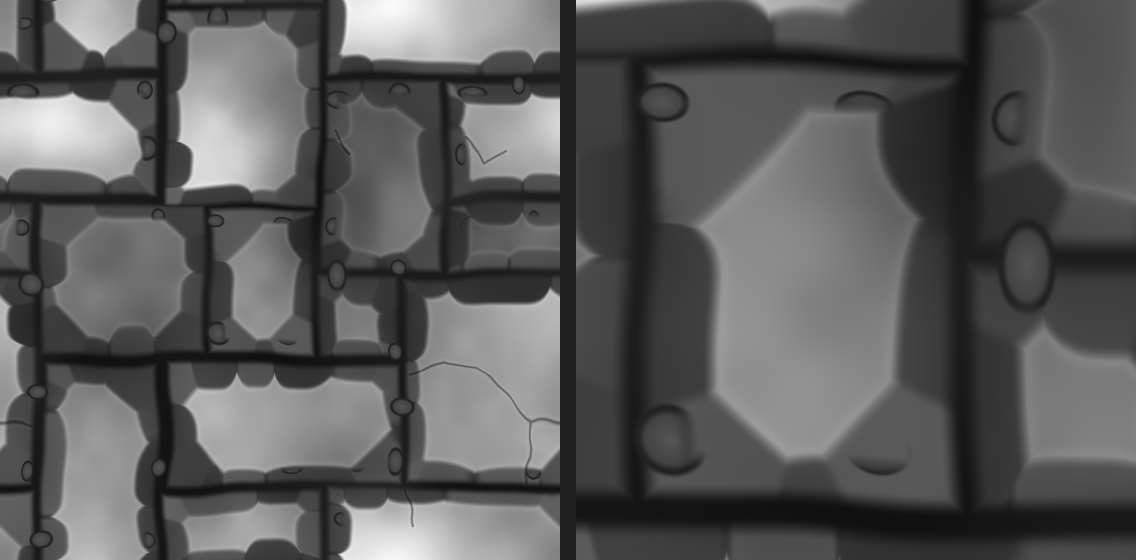
Left: the whole. Right: its middle third, enlarged.
A three.js fragment shader for this texture map:

```glsl
// Tiling grey height map of a wall of twelve interlocked, chipped stone blocks.
varying vec2 vUv;

const int STONES = 12;
const float JOINT_LEVEL = 0.09;   // darkest mortar
const float JOINT_HALF = 0.014;   // half width of a joint
const float RIM = 0.035;          // typical width of the chipped border
const float CHIP_LENGTH = 0.12;   // typical length of one chip
const float WARP = 0.007;         // waviness of all outlines
const float MOTTLE = 0.30;        // tonal variation on the faces
const float EDGE_LIGHT = 0.07;    // bright line around a face
const float PEBBLE_GRID = 9.0;    // cells for loose fragments
const float CRACK_WIDTH = 0.0035;

float hash(vec2 p) {
  vec3 q = fract(vec3(p.xyx) * 0.1031);
  q += dot(q, q.yzx + 33.33);
  return fract((q.x + q.y) * q.z);
}

// Value noise with n whole cells across the tile.
float wrapNoise(vec2 uv, float n, float seed) {
  vec2 p = uv * n, i = floor(p), f = fract(p);
  f = f * f * f * (f * (f * 6.0 - 15.0) + 10.0);
  vec2 a = mod(i, n) + seed, b = mod(i + 1.0, n) + seed;
  return mix(mix(hash(a), hash(vec2(b.x, a.y)), f.x),
             mix(hash(vec2(a.x, b.y)), hash(b), f.x), f.y);
}

float cloud(vec2 uv) {
  return 0.55 * wrapNoise(uv, 5.0, 3.0) + 0.3 * wrapNoise(uv, 11.0, 41.0)
       + 0.15 * wrapNoise(uv, 23.0, 87.0);
}

// box: left, bottom, right, top.  tone: base level, glow, glow centre.
void getStone(int i, out vec4 box, out vec4 tone) {
  if (i == 0)       { box = vec4(0.072, -0.133, 0.285, 0.355); tone = vec4(0.51, 0.25, -0.3, -0.8); }
  else if (i == 1)  { box = vec4(0.577, -0.135, 1.070, 0.130); tone = vec4(0.53, 0.42, -0.65, -0.1); }
  else if (i == 2)  { box = vec4(0.797, 0.646, 1.283, 0.859);  tone = vec4(0.54, 0.33, 0.2, 0.3); }
  else if (i == 3)  { box = vec4(0.289, 0.629, 0.573, 0.987);  tone = vec4(0.45, 0.42, -0.42, -0.46); }
  else if (i == 4)  { box = vec4(0.573, 0.512, 0.795, 0.863);  tone = vec4(0.37, 0.12, 0.5, -0.6); }
  else if (i == 5)  { box = vec4(0.797, 0.508, 1.060, 0.640);  tone = vec4(0.30, 0.08, 0.2, 0.0); }
  else if (i == 6)  { box = vec4(0.065, 0.362, 0.371, 0.640);  tone = vec4(0.39, 0.13, -0.5, -0.4); }
  else if (i == 7)  { box = vec4(0.371, 0.362, 0.569, 0.632);  tone = vec4(0.42, 0.13, -0.2, -0.6); }
  else if (i == 8)  { box = vec4(0.569, 0.362, 0.719, 0.512);  tone = vec4(0.43, 0.08, 0.2, 0.0); }
  else if (i == 9)  { box = vec4(0.719, 0.132, 1.065, 0.508);  tone = vec4(0.55, 0.24, 0.5, 0.63); }
  else if (i == 10) { box = vec4(0.297, 0.128, 0.717, 0.355);  tone = vec4(0.57, 0.08, -0.3, 0.0); }
  else              { box = vec4(0.289, -0.013, 0.575, 0.124); tone = vec4(0.45, 0.15, 0.1, -0.2); }
}

// Cut one facet: keep the nearest cut and blend its level in softly.
void cut(float dist, float level, inout float face, inout float rim) {
  rim = mix(rim, level, smoothstep(-0.004, 0.004, face - dist));
  face = min(face, dist);
}

// Row of bowed chips along one side of a block.
void chipSide(float along, float halfLength, float depth, float seed,
              inout float face, inout float rim) {
  float count = max(1.0, floor(2.0 * halfLength / CHIP_LENGTH + 0.5));
  float u = (along / halfLength * 0.5 + 0.5) * count + 0.3 * sin(along * 17.0 + seed);
  vec2 id = vec2(floor(u) + 7.0, seed);
  float a = fract(u) * 2.0 - 1.0, bow = 1.0 - a * a * a * a;
  float width = RIM * (0.62 + mix(0.05, 0.85, hash(id)) * bow);
  float level = mix(0.17, mix(0.17, 0.31, hash(id + 31.0)), smoothstep(0.0, 0.5, bow));
  level += 0.03 * smoothstep(0.0, 1.0, depth / width);
  cut(depth - width, level, face, rim);
}

float segment(vec2 p, vec2 a, vec2 b) {
  vec2 d = fract(p - a + 0.5) - 0.5, e = b - a;
  return length(d - e * clamp(dot(d, e) / dot(e, e), 0.0, 1.0));
}

float crackDistance(vec2 p) {
  vec2 hub = vec2(0.95, 0.245), knee = vec2(0.859, 0.349), bend = vec2(0.8, 0.358);
  float d = min(segment(p, hub, knee), segment(p, knee, bend));
  d = min(d, segment(p, bend, vec2(0.735, 0.335)));
  d = min(d, segment(p, hub, vec2(1.06, 0.238)));
  d = min(d, segment(p, hub, vec2(0.945, 0.14)));
  d = min(d, segment(p, vec2(0.83, 0.75), vec2(0.86, 0.7)));
  d = min(d, segment(p, vec2(0.86, 0.7), vec2(0.9, 0.725)));
  d = min(d, segment(p, vec2(0.72, 0.13), vec2(0.74, 0.06)));
  return min(d, segment(p, vec2(0.6, 0.77), vec2(0.625, 0.73)));
}

void main() {
  vec2 p = vUv + WARP * (2.0 * vec2(wrapNoise(vUv, 9.0, 11.0), wrapNoise(vUv, 9.0, 59.0)) - 1.0);

  // Find the block that holds this point.
  float inset = -1.0, id = 0.0;
  vec2 v = vec2(0.0), size = vec2(0.1);
  vec4 tone = vec4(0.0);
  for (int i = 0; i < STONES; i++) {
    vec4 box, t;
    getStone(i, box, t);
    vec2 h = 0.5 * (box.zw - box.xy);
    vec2 q = fract(p - 0.5 * (box.xy + box.zw) + 0.5) - 0.5;
    vec2 s = h - abs(q);
    float d = min(s.x, s.y);
    if (d > inset) { inset = d; id = float(i); v = q; size = h; tone = t; }
  }

  // Chipped sides and corners.
  float face = 1.0, rim = 0.2, seed = id * 4.0 + 5.0;
  chipSide(v.x, size.x, size.y - v.y, seed, face, rim);
  chipSide(v.x, size.x, size.y + v.y, seed + 1.0, face, rim);
  chipSide(v.y, size.y, size.x - v.x, seed + 2.0, face, rim);
  chipSide(v.y, size.y, size.x + v.x, seed + 3.0, face, rim);
  vec2 corner = size - abs(v), key = step(0.0, v) * 3.0 + seed;
  float reach = mix(0.04, 0.095, hash(key)) * min(1.0, min(size.x, size.y) / 0.1);
  cut(dot(corner, vec2(0.707)) - reach, mix(0.2, 0.38, hash(key + 17.0)), face, rim);

  // Face with a soft glow and mottling.
  vec2 g = v / size - tone.zw;
  float mottle = cloud(vUv) - 0.5;
  float top = tone.x + tone.y * exp(-1.8 * dot(g, g)) + MOTTLE * mottle;
  float level = mix(rim + 0.12 * mottle, top, smoothstep(-0.003, 0.009, face));
  level += EDGE_LIGHT * exp(-abs(face - 0.006) / 0.004);

  // Cracks.
  float crack = crackDistance(p + 0.012 * (wrapNoise(vUv, 31.0, 5.0) - 0.5));
  level *= 1.0 - 0.4 * (1.0 - smoothstep(0.0, CRACK_WIDTH, crack));
  level += 0.03 * exp(-abs(crack - 1.6 * CRACK_WIDTH) / 0.0015);

  // Joints, with loose fragments lying in them.
  float joint = JOINT_LEVEL + 0.09 * (wrapNoise(vUv, 6.0, 23.0) - 0.4);
  level = mix(joint, level, smoothstep(0.0, JOINT_HALF, inset));
  vec2 cell = mod(floor(p * PEBBLE_GRID), PEBBLE_GRID) + 71.0;
  vec2 o = fract(p * PEBBLE_GRID) - mix(vec2(0.3), vec2(0.7), vec2(hash(cell), hash(cell + 9.0)));
  o *= mix(vec2(1.0, 1.7), vec2(1.7, 1.0), hash(cell + 19.0));
  float r = length(o) / mix(0.16, 0.28, hash(cell + 29.0));
  float loose = step(0.35, hash(cell + 37.0)) * (1.0 - smoothstep(0.022, 0.036, inset));
  level = mix(level, 0.13, loose * (1.0 - smoothstep(0.9, 1.1, r)));
  level = mix(level, 0.33 - 0.1 * r, loose * (1.0 - smoothstep(0.65, 0.9, r)));

  gl_FragColor = vec4(vec3(clamp(level, 0.0, 1.0)), 1.0);
}
```
